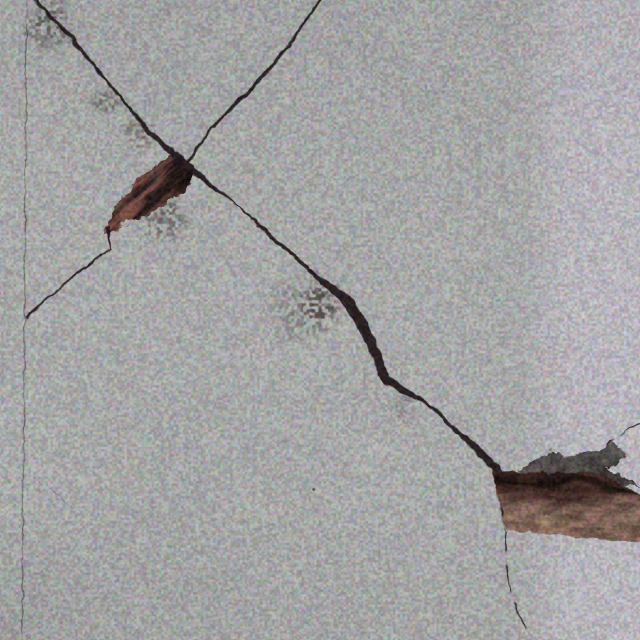
This texture is drawn by a Shadertoy shader. Its source:

```glsl
// Cracked grey plaster wall with flaked patches that expose brown masonry.

float hash(vec2 p) {
    vec3 q = fract(vec3(p.xyx) * 0.1031);
    q += dot(q, q.yzx + 33.33);
    return fract((q.x + q.y) * q.z);
}

float noise(vec2 p) {
    vec2 i = floor(p), f = fract(p);
    f = f * f * (3.0 - 2.0 * f);
    return mix(mix(hash(i), hash(i + vec2(1, 0)), f.x),
               mix(hash(i + vec2(0, 1)), hash(i + vec2(1, 1)), f.x), f.y);
}

float fbm(vec2 p) {
    float sum = 0.0, amp = 0.5;
    for (int i = 0; i < 4; i++) {
        sum += amp * noise(p);
        p = mat2(1.6, 1.2, -1.2, 1.6) * p + 7.3;
        amp *= 0.5;
    }
    return sum;
}

// Coverage of a tapered polyline; each point holds x, y and half width.
float crack(vec2 p, vec3 pts[5], float aa) {
    float d = 1.0;
    for (int i = 0; i < 4; i++) {
        vec2 pa = p - pts[i].xy, ba = pts[i + 1].xy - pts[i].xy;
        float t = clamp(dot(pa, ba) / dot(ba, ba), 0.0, 1.0);
        d = min(d, length(pa - ba * t) - mix(pts[i].z, pts[i + 1].z, t));
    }
    return 1.0 - smoothstep(-aa, aa, d);
}

// Signed distance to an eight-sided outline.
float outline(vec2 p, vec2 v[8]) {
    float d = dot(p - v[0], p - v[0]), s = 1.0;
    for (int i = 0; i < 8; i++) {
        vec2 a = v[i], b = v[(i + 7) % 8], e = b - a, w = p - a;
        vec2 q = w - e * clamp(dot(w, e) / dot(e, e), 0.0, 1.0);
        d = min(d, dot(q, q));
        bvec3 c = bvec3(p.y >= a.y, p.y < b.y, e.x * w.y > e.y * w.x);
        if (all(c) || !any(c)) s = -s;
    }
    return s * sqrt(d);
}

float fill(float d, float aa) { return 1.0 - smoothstep(-aa, aa, d); }

// Speckled soft stain.
float stain(vec2 p, vec2 center, vec2 radius) {
    vec2 q = (p - center) / radius;
    float body = 1.0 - smoothstep(0.3, 1.3, length(q) + 0.9 * (fbm(p * 45.0) - 0.5));
    return body * smoothstep(0.2, 0.8, noise(p * 210.0));
}

void mainImage(out vec4 fragColor, in vec2 fragCoord) {
    vec2 uv = fragCoord / iResolution.xy;
    float aa = max(0.0012, 1.0 / iResolution.y);
    vec2 rough = vec2(fbm(uv * 70.0), fbm(uv * 70.0 + 31.0)) - 0.47;
    vec2 p = uv + rough * 0.008;
    vec2 ragged = uv + rough * 0.022;

    // Plaster with a brighter band on the right
    vec3 col = mix(vec3(0.650, 0.655, 0.655), vec3(0.715, 0.705, 0.730), smoothstep(0.79, 0.91, uv.x));
    col += 0.025 * (fbm(uv * 4.0) - 0.47);
    col -= 0.035 * (1.0 - smoothstep(0.0, 0.25, uv.y)) * (1.0 - uv.x);
    col -= 0.02 * smoothstep(0.7, 1.0, uv.y);

    // Stains beside the cracks
    float dirt = 0.85 * stain(uv, vec2(0.497, 0.522), vec2(0.037, 0.046));
    dirt = max(dirt, 0.35 * stain(uv, vec2(0.464, 0.515), vec2(0.045, 0.050)));
    dirt = max(dirt, 0.60 * stain(uv, vec2(0.256, 0.662), vec2(0.037, 0.040)));
    dirt = max(dirt, 0.50 * stain(uv, vec2(0.168, 0.840), vec2(0.028, 0.020)));
    dirt = max(dirt, 0.45 * stain(uv, vec2(0.214, 0.792), vec2(0.026, 0.025)));
    dirt = max(dirt, 0.70 * stain(uv, vec2(0.079, 0.958), vec2(0.036, 0.040)));
    dirt = max(dirt, 0.40 * stain(uv, vec2(0.631, 0.361), vec2(0.018, 0.024)));
    col = mix(col, vec3(0.29, 0.26, 0.24), dirt);

    // Vertical joint and its faint scuffs
    float joint = abs(p.x - mix(0.035, 0.041, uv.y)) - 0.0009;
    col = mix(col, vec3(0.32, 0.31, 0.31), fill(joint, aa) * (0.35 + 0.6 * noise(uv * vec2(3.0, 35.0))));
    float scuff = abs(p.y - 0.245 + (uv.x - 0.07) * 0.9) - 0.001;
    col = mix(col, vec3(0.35), 0.6 * fill(scuff, aa) * smoothstep(0.05, 0.0, abs(uv.x - 0.09)) * noise(uv * 90.0));
    col = mix(col, vec3(0.25), fill(length(uv - vec2(0.490, 0.235)) - 0.002, aa));

    // Upper flake, streaked along its diagonal
    float upper = outline(ragged, vec2[8](vec2(0.306, 0.729), vec2(0.267, 0.759), vec2(0.208, 0.714), vec2(0.182, 0.681),
        vec2(0.159, 0.638), vec2(0.221, 0.657), vec2(0.254, 0.674), vec2(0.286, 0.700)));
    vec2 slant = mat2(0.75, -0.66, 0.66, 0.75) * uv;
    float grain = fbm(slant * vec2(22.0, 110.0));
    vec3 wood = mix(vec3(0.13, 0.09, 0.10), vec3(0.47, 0.31, 0.27), smoothstep(0.25, 0.75, grain));
    wood *= mix(1.1, 0.6, smoothstep(0.24, 0.30, uv.x));
    col = mix(col, wood, fill(upper, aa));

    // Rubble above the lower flake
    float rubble = outline(ragged, vec2[8](vec2(0.810, 0.265), vec2(0.865, 0.293), vec2(0.900, 0.290), vec2(0.962, 0.306),
        vec2(0.981, 0.287), vec2(0.950, 0.268), vec2(1.000, 0.240), vec2(0.900, 0.235)));
    col = mix(col, mix(vec3(0.12, 0.11, 0.11), vec3(0.48, 0.46, 0.44), fbm(uv * 75.0)), fill(rubble, aa));

    // Lower flake: dark ledge over paler masonry
    float lower = outline(uv + rough * 0.010, vec2[8](vec2(0.763, 0.282), vec2(0.785, 0.262), vec2(0.850, 0.262), vec2(0.940, 0.260),
        vec2(1.010, 0.218), vec2(1.010, 0.152), vec2(0.790, 0.171), vec2(0.777, 0.225)));
    float ledge = uv.y + 0.05 * (fbm(uv * vec2(12.0, 40.0)) - 0.47);
    vec3 brick = mix(vec3(0.49, 0.39, 0.34), vec3(0.27, 0.18, 0.16), smoothstep(0.200, 0.235, ledge));
    brick *= 0.55 + 0.9 * fbm(uv * vec2(40.0, 110.0));
    brick *= 1.0 - 0.55 * smoothstep(0.012, 0.0, abs(ledge - 0.25 + 0.3 * max(uv.x - 0.9, 0.0)));
    col = mix(col, brick, fill(lower, aa));

    // Main fracture, then its branches
    float c = crack(p, vec3[5](vec3(0.050, 1.005, 0.002), vec3(0.111, 0.941, 0.003), vec3(0.169, 0.870, 0.002),
        vec3(0.234, 0.792, 0.003), vec3(0.298, 0.736, 0.006)), aa);
    c = max(c, crack(p, vec3[5](vec3(0.298, 0.736, 0.005), vec3(0.365, 0.684, 0.001), vec3(0.430, 0.626, 0.003),
        vec3(0.495, 0.568, 0.003), vec3(0.547, 0.525, 0.009)), aa));
    c = max(c, crack(p, vec3[5](vec3(0.547, 0.525, 0.009), vec3(0.579, 0.466, 0.008), vec3(0.602, 0.408, 0.007),
        vec3(0.677, 0.362, 0.002), vec3(0.775, 0.268, 0.006)), aa));
    c = max(c, crack(p, vec3[5](vec3(0.503, 1.005, 0.002), vec3(0.456, 0.935, 0.002), vec3(0.391, 0.859, 0.003),
        vec3(0.332, 0.802, 0.002), vec3(0.293, 0.746, 0.002)), aa));
    c = max(c, crack(p, vec3[5](vec3(0.168, 0.645, 0.003), vec3(0.173, 0.612, 0.001), vec3(0.130, 0.580, 0.002),
        vec3(0.090, 0.547, 0.001), vec3(0.041, 0.505, 0.002)), aa));
    float hair = crack(p, vec3[5](vec3(0.781, 0.219, 0.002), vec3(0.789, 0.167, 0.001), vec3(0.794, 0.090, 0.001),
        vec3(0.806, 0.050, 0.001), vec3(0.825, 0.012, 0.001)), aa);
    hair = max(hair, crack(p, vec3[5](vec3(0.950, 0.305, 0.001), vec3(0.965, 0.316, 0.001), vec3(0.978, 0.327, 0.001),
        vec3(0.990, 0.333, 0.001), vec3(1.010, 0.343, 0.001)), aa));
    c = max(c, hair * smoothstep(0.2, 0.6, noise(uv * 75.0)));
    col = mix(col, vec3(0.14, 0.105, 0.115), 0.95 * c);

    // Fine coloured grain over everything
    vec2 g = uv * 300.0;
    vec3 speck = vec3(noise(g), noise(g + 57.0), noise(g + 113.0)) - 0.5;
    float light = noise(uv * 260.0 + 211.0) - 0.5;
    col += (0.13 * speck + 0.13 * light) * mix(0.5, 1.0, smoothstep(0.1, 0.6, col.g));
    fragColor = vec4(clamp(col, 0.0, 1.0), 1.0);
}
```
